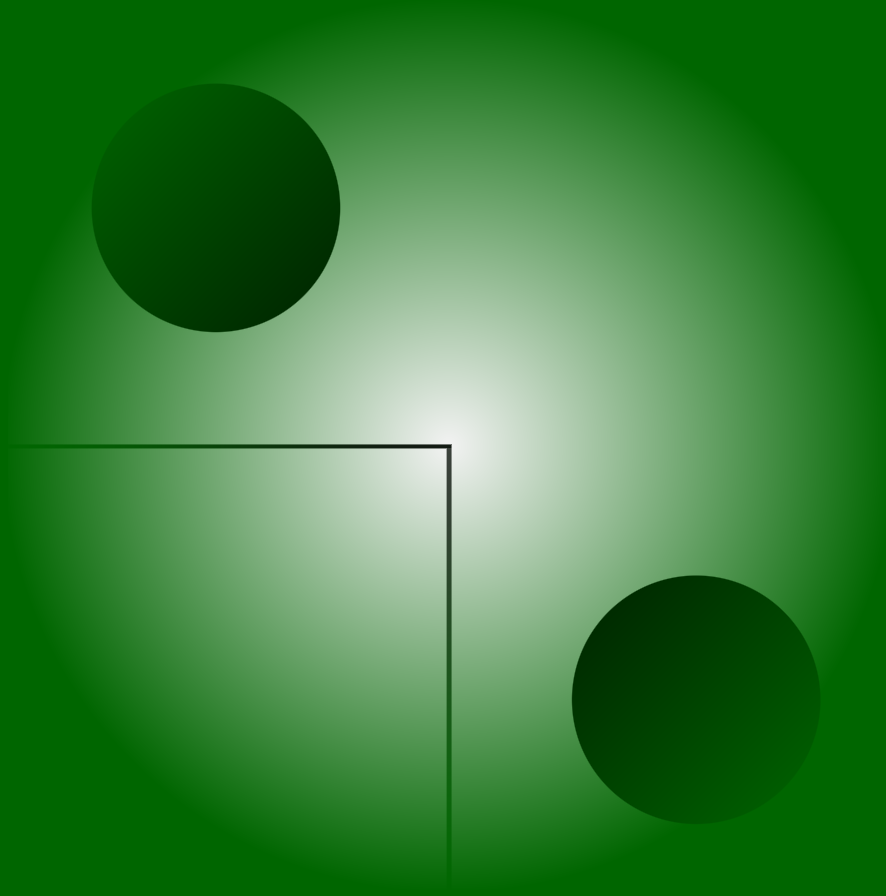
Reproduce this background procedurally as a Shadertoy shader.

```glsl
// A pale radial glow on deep green, with two shaded discs and a thin
// right-angled line meeting at the centre. Built from distance functions
// and linear ramps; lengths are fractions of the canvas height.

const vec3 GREEN = vec3(0.0, 0.4, 0.0);
const vec3 DARK_GREEN = vec3(0.0, 0.13, 0.0);
const vec3 PALE = vec3(0.95);

// Antialiased coverage of a signed distance
float coverage(float dist) {
    return clamp(0.5 - dist * iResolution.y / 1.3, 0.0, 1.0);
}

float boxDistance(vec2 p, vec2 low, vec2 high) {
    vec2 d = abs(p - 0.5 * (low + high)) - 0.5 * (high - low);
    return length(max(d, 0.0)) + min(max(d.x, d.y), 0.0);
}

// Disc shaded along the falling diagonal from one colour to another
vec3 paintDisc(vec3 base, vec2 p, vec2 centre, vec3 upperLeft, vec3 lowerRight) {
    const float radius = 0.1387;
    vec2 q = (p - centre) / radius;
    float ramp = clamp(0.5 + 0.25 * (q.x - q.y), 0.0, 1.0);
    return mix(base, mix(upperLeft, lowerRight, ramp), coverage((length(q) - 1.0) * radius));
}

void mainImage(out vec4 fragColor, in vec2 fragCoord) {
    vec2 p = fragCoord / iResolution.y;
    vec2 centre = vec2(0.501, 0.5025);

    // Glow, cut off by a narrow margin at the left and bottom
    float fromCentre = length(p - centre);
    float glow = clamp(1.0 - fromCentre / 0.499, 0.0, 1.0);
    glow *= coverage(0.009 - p.x) * coverage(0.007 - p.y);
    vec3 color = mix(GREEN, PALE, glow);

    // Discs, each darkest on the side facing the centre
    color = paintDisc(color, p, vec2(0.241, 0.768), GREEN, DARK_GREEN);
    color = paintDisc(color, p, vec2(0.777, 0.219), DARK_GREEN, GREEN);

    // Lines, black at the centre and fading to green outwards
    vec3 ink = mix(vec3(0.03, 0.06, 0.03), GREEN, smoothstep(0.0, 0.5, fromCentre));
    float across = coverage(boxDistance(p, vec2(0.009, 0.4995), vec2(0.504, 0.504)));
    float down = coverage(boxDistance(p, vec2(0.4985, 0.007), vec2(0.504, 0.504)));
    color = mix(color, ink, max(0.95 * across, 0.78 * down));

    fragColor = vec4(color, 1.0);
}
```
